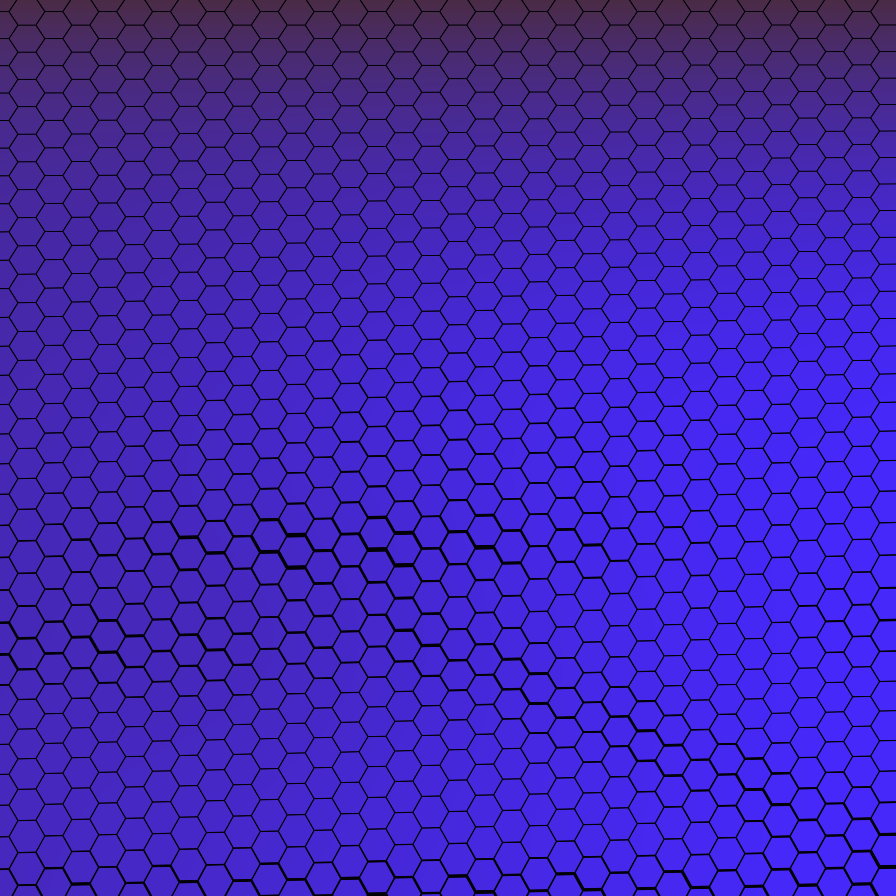
A Shadertoy shader for this pattern:

```glsl
// A field of flat-topped hexagons on a gently bulging blue-violet surface.
// A warped hex lattice gives the cells; the seams on each cell's three axes
// open wider where soft swells pull neighbouring cells apart.

const float CELL = 0.0347;               // hexagon height in canvas units
const vec2 LATTICE = vec2(1.7320508, 1.0);
const vec2 PULL = vec2(0.3, 1.0);        // direction in which seams open
const float SEAM = 0.0014;               // width of a closed seam
const float GAP = 0.0034;                // extra width of a fully open seam

float bump(vec2 p, vec2 centre, vec2 radius) {
    vec2 q = (p - centre) / radius;
    return exp(-dot(q, q));
}

// Rows get taller toward the bottom and tilt up to the right.
vec2 warpToLattice(vec2 uv) {
    float depth = 1.0 - uv.y;
    depth += 0.021 * uv.x * smoothstep(0.0, 0.55, depth);
    float u = depth - 0.013;
    float rows = 31.83 * u - 3.14 * u * (depth - 0.484);
    float sag = (depth - 0.73) / 0.12;
    rows -= 0.28 * exp(-sag * sag);
    return vec2(uv.x / CELL, -rows);
}

// Offset from the centre of the nearest hexagon.
vec2 hexLocal(vec2 p) {
    vec2 a = mod(p - vec2(0.0, 0.5) + 0.5 * LATTICE, LATTICE) - 0.5 * LATTICE;
    vec2 b = mod(p - vec2(0.5 * LATTICE.x, 0.0) + 0.5 * LATTICE, LATTICE) - 0.5 * LATTICE;
    return dot(a, a) < dot(b, b) ? a : b;
}

// How far the surface is pulled apart, from 0 to about 1.
float swell(vec2 uv) {
    float ridge = bump(uv, vec2(0.38, 0.39), vec2(0.28, 0.035));
    float shelf = 0.75 * bump(uv, vec2(0.12, 0.28), vec2(0.28, 0.045));
    float slope = (uv.y - 0.5 + 0.45 * uv.x) / 0.05;
    float fall = 0.65 * exp(-slope * slope) * smoothstep(0.25, 0.55, uv.x);
    float foot = 0.8 * bump(uv, vec2(0.6, 0.01), vec2(0.9, 0.03));
    float side = 0.55 * bump(uv, vec2(1.0, 0.31), vec2(0.09, 0.04));
    float rise = 0.3 * bump(uv, vec2(0.5, 0.48), vec2(0.32, 0.12));
    return min(ridge + shelf + fall + foot + side + rise, 1.0);
}

// Layered sines give each edge its own share of the opening.
float edgeVariation(vec2 id) {
    return 0.75 + 0.25 * sin(2.4 * id.x + 1.7 * id.y)
                + 0.15 * sin(0.9 * id.x - 2.9 * id.y);
}

float seamCover(float dist, float width, float pixel) {
    float halfWidth = 0.5 * max(width, pixel);
    float edge = smoothstep(halfWidth - 0.5 * pixel, halfWidth + 0.5 * pixel, dist);
    return (1.0 - edge) * min(width / pixel, 1.0);
}

// Strongest seam over the three axes of the hexagon.
float seams(vec2 uv, float pixel) {
    vec2 p = warpToLattice(uv);
    vec2 local = hexLocal(p);
    float cover = 0.0;
    for (int i = 0; i < 3; i++) {
        float angle = radians(30.0 + 60.0 * float(i));
        vec2 normal = vec2(cos(angle), sin(angle));
        float t = dot(local, normal);
        vec2 toEdge = 0.5 * normal * (t < 0.0 ? -1.0 : 1.0) - local;
        vec2 id = round((p + toEdge) * vec2(4.0 / LATTICE.x, 4.0));
        float opening = swell(uv + toEdge * CELL) * max(dot(normal, PULL), 0.0);
        float width = SEAM + GAP * opening * edgeVariation(id);
        cover = max(cover, seamCover((0.5 - abs(t)) * CELL, width, pixel));
    }
    return cover;
}

// Dusky plum at the top, deepening to bright blue at the right.
vec3 surfaceColour(vec2 uv) {
    float depth = 1.0 - uv.y;
    float blue = 0.27 + 0.61 * (1.0 - exp(-depth / 0.19));
    blue += 0.26 * (uv.x - 0.5) * smoothstep(0.0, 0.4, depth);
    blue += 0.05 * bump(uv, vec2(0.65, 0.55), vec2(0.35, 0.2));
    blue -= 0.06 * bump(uv, vec2(0.3, 0.28), vec2(0.25, 0.18));
    vec2 redGreen = mix(vec2(0.29, 0.17), vec2(0.275, 0.155), smoothstep(0.0, 0.3, depth));
    return vec3(redGreen, min(blue, 0.98));
}

void mainImage(out vec4 fragColor, in vec2 fragCoord) {
    vec2 uv = fragCoord / iResolution.y;
    float pixel = 1.0 / iResolution.y;
    vec3 seamColour = vec3(0.01, 0.005, 0.03);
    vec3 colour = mix(surfaceColour(uv), seamColour, seams(uv, pixel));
    fragColor = vec4(colour, 1.0);
}
```
